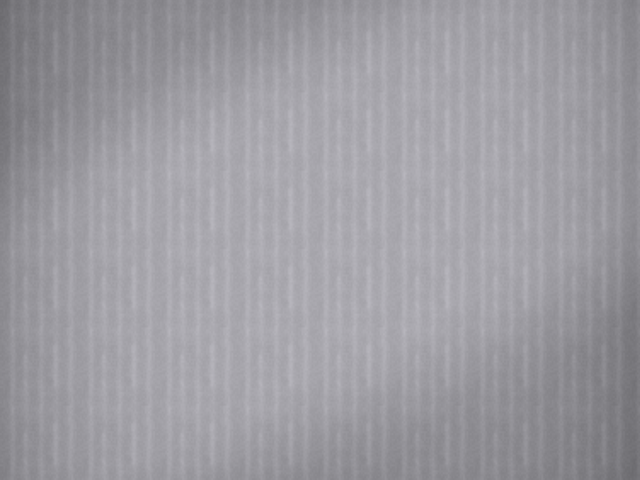
A Shadertoy shader for this pattern:

```glsl
// Brushed grey fabric with soft vertical ribs, tiled and lit by a diagonal sheen.

float hash(vec2 p) {
    vec3 q = fract(p.xyx * vec3(0.1031, 0.1030, 0.0973));
    q += dot(q, q.yzx + 33.33);
    return fract((q.x + q.y) * q.z);
}

// Value noise that wraps every "cells" lattice steps, so each tile is identical.
float tiledNoise(vec2 uv, vec2 cells) {
    vec2 g = uv * cells;
    vec2 i = floor(g);
    vec2 f = fract(g);
    f = f * f * (3.0 - 2.0 * f);
    vec2 a = mod(i, cells);
    vec2 b = mod(i + 1.0, cells);
    return mix(mix(hash(a), hash(vec2(b.x, a.y)), f.x),
               mix(hash(vec2(a.x, b.y)), hash(b), f.x), f.y);
}

// Five soft ribs per tile, with a wider gap before the next group.
float ribs(float x) {
    float sum = 0.0;
    for (int i = 0; i < 5; i++) {
        float k = float(i);
        float center = 0.191 * k - 0.02 * step(0.5, k);
        float d = abs(fract(x - center + 0.5) - 0.5);
        sum += exp(-pow(d / 0.041, 2.0));
    }
    return sum;
}

// Broad diagonal highlight, darkened towards the borders.
float sheen(vec2 p, float aspect) {
    float band = 1.0 - smoothstep(0.27, 0.57, abs(0.5 * p.x - p.y + 0.02));
    vec2 edge = abs(p) / vec2(0.5 * aspect, 0.5);
    float vignette = 0.11 * pow(edge.x, 4.0) + 0.04 * pow(edge.y, 3.0);
    return mix(0.575, 0.657, band) - vignette;
}

void mainImage(out vec4 fragColor, in vec2 fragCoord) {
    vec2 p = (fragCoord - 0.5 * iResolution.xy) / iResolution.y;
    vec2 tile = (p - vec2(0.0127, -0.0127)) / 0.1632 + vec2(0.0, 0.5);

    // Fibres: fine grain, larger mottling and one pale patch per tile.
    float grain = tiledNoise(tile, vec2(46.0, 40.0)) - 0.5;
    float mottle = tiledNoise(tile + 0.37, vec2(13.0, 9.0)) - 0.5;
    vec2 fromPatch = fract(tile) - vec2(0.3, 0.5);
    float patchGlow = exp(-dot(fromPatch, fromPatch) * 30.0);

    float rib = ribs(tile.x + 0.012 * mottle);
    float light = sheen(p, iResolution.x / iResolution.y);
    light += rib * (0.038 + 0.02 * mottle);
    light += 0.026 * grain + 0.014 * mottle + 0.009 * patchGlow;

    fragColor = vec4(light * vec3(1.0, 0.992, 1.03), 1.0);
}
```
